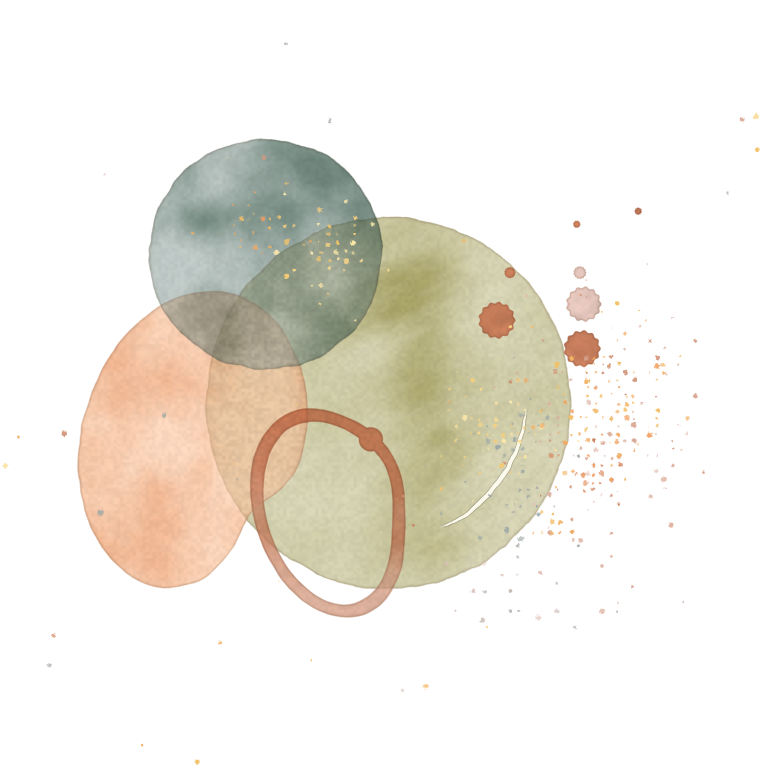
A three.js fragment shader for this background:

```glsl
// Overlapping watercolour discs in sage, slate and peach with a terracotta ring,
// drops and gold flecks on white paper. Distance functions shape each wash,
// value noise mottles the pigment, and jittered grids scatter the flecks.
varying vec2 vUv;

const float SOFT = 0.0012;
const vec3 TERRACOTTA = vec3(0.79, 0.50, 0.37);
const vec3 PALE_CLAY = vec3(0.89, 0.77, 0.73);
const vec3 CREAM = vec3(1.0, 0.93, 0.70);
const vec3 GOLD = vec3(0.95, 0.76, 0.40);
const vec3 ORANGE = vec3(0.95, 0.61, 0.37);
const vec3 SLATE = vec3(0.62, 0.66, 0.65);

vec3 hash3(vec2 p) {
  vec3 q = fract(p.xyx * vec3(0.1031, 0.1030, 0.0973));
  q += dot(q, q.yzx + 33.33);
  return fract((q.xxy + q.yzz) * q.zyx);
}

float noise(vec2 p) {
  vec2 i = floor(p), f = fract(p);
  f = f * f * (3.0 - 2.0 * f);
  float low = mix(hash3(i).x, hash3(i + vec2(1.0, 0.0)).x, f.x);
  float high = mix(hash3(i + vec2(0.0, 1.0)).x, hash3(i + 1.0).x, f.x);
  return mix(low, high, f.y);
}

float fbm(vec2 p) {
  float sum = 0.0, amp = 0.5;
  for (int i = 0; i < 5; i++) {
    sum += amp * noise(p);
    p = mat2(1.6, 1.2, -1.2, 1.6) * p + 7.3;
    amp *= 0.5;
  }
  return sum;
}

vec2 turn(vec2 v, float a) {
  float c = cos(a), s = sin(a);
  return mat2(c, s, -s, c) * v;
}

float ellipse(vec2 v, vec2 r) {
  float k = length(v / r);
  return k * (k - 1.0) / max(length(v / (r * r)), 0.001);
}

// Soft weights: around a direction, and around a point
float lobe(vec2 v, vec2 dir, float sharpness) {
  return exp(-sharpness * (1.0 - dot(v, dir) / (length(v) + 0.00001)));
}

float glow(vec2 p, vec2 center, vec2 spread) {
  vec2 q = (p - center) / spread;
  return exp(-dot(q, q));
}

// Translucent pigment with a dark dried rim
vec3 wash(vec3 under, vec3 pigment, float body, float d) {
  float rim = exp(-d * d / 0.000005);
  pigment *= 1.0 - vec3(0.13, 0.16, 0.19) * rim;
  float cover = 1.0 - smoothstep(-SOFT, SOFT, d);
  return mix(under, mix(under * pigment, pigment, body), cover);
}

vec3 drop(vec3 under, vec2 p, vec2 center, float radius, vec3 color) {
  vec2 v = p - center;
  float scallop = 0.05 * radius * cos(13.0 * atan(v.y, v.x + 0.00001));
  float mottled = 0.88 + 0.24 * fbm(p * 65.0);
  return wash(under, color * mottled, 0.75, length(v) - radius - scallop);
}

// Ragged specks whose chance falls off around a cluster centre
vec3 flecks(vec3 under, vec2 p, float cells, vec2 center, vec2 spread,
            float amount, vec3 colorA, vec3 colorB, float seed) {
  vec2 g = p * cells + seed, id = floor(g);
  vec3 h = hash3(id + seed * 3.0), k = hash3(id + seed + 51.0);
  float chance = amount * glow((id + 0.5 - seed) / cells, center, spread);
  float size = mix(0.09, 0.36, h.z * h.z);
  float d = length(fract(g) - 0.5 - (h.xy - 0.5) * 0.4);
  d += (noise(g * 5.0) - 0.5) * 0.28;
  float soft = SOFT * cells;
  float mask = (1.0 - smoothstep(size - soft, size + soft, d)) * step(k.x, chance);
  return mix(under, mix(colorA, colorB, k.y), mask * (0.65 + 0.35 * k.z));
}

void main() {
  vec2 p = vUv;
  float wobble = (fbm(p * 38.0) - 0.48) * 0.007;
  float mottle = fbm(p * 14.0 + 3.0) - 0.48;
  float grain = 0.97 + 0.06 * noise(p * 240.0);
  float streak = fbm(turn(p, -0.45) * vec2(9.0, 32.0)) - 0.48;
  vec3 color = vec3(1.0);

  // Sage disc with an olive stain
  float stain = 0.85 * glow(p, vec2(0.555, 0.47), vec2(0.052, 0.16))
              + 0.75 * glow(p, vec2(0.51, 0.62), vec2(0.085, 0.05));
  stain = clamp(0.12 + stain * (0.85 + 1.2 * streak) + 0.5 * mottle + 0.25 * streak, 0.0, 1.0);
  vec3 sage = mix(vec3(0.84, 0.83, 0.71), vec3(0.66, 0.64, 0.41), stain);
  color = wash(color, sage * grain, 0.0, ellipse(p - vec2(0.506, 0.475), vec2(0.2375, 0.242)) + wobble);

  // Tilted peach oval, flattened at the lower right
  vec2 v = p - vec2(0.251, 0.427);
  float oval = ellipse(turn(v, 0.27), vec2(0.145, 0.197)) + 0.035 * lobe(v, vec2(0.6, -0.8), 10.0);
  vec3 peach = mix(vec3(0.98, 0.84, 0.74), vec3(0.93, 0.69, 0.54), clamp(0.38 + 1.6 * mottle, 0.0, 1.0));
  color = wash(color, peach * grain, 0.5, oval + wobble * 0.6);

  // Slate disc with dark blooms
  float bloom = 0.55 * glow(p, vec2(0.44, 0.77), vec2(0.09)) + 0.55 * glow(p, vec2(0.254, 0.714), vec2(0.032, 0.022))
              + 0.25 * glow(p, vec2(0.31, 0.79), vec2(0.1, 0.03));
  bloom = clamp(0.25 + bloom + 1.4 * mottle, 0.0, 1.0);
  vec3 slate = mix(vec3(0.74, 0.78, 0.77), vec3(0.43, 0.52, 0.48), bloom);
  color = wash(color, slate * grain, 0.35, ellipse(p - vec2(0.346, 0.669), vec2(0.152, 0.150)) + wobble);

  // Skewed terracotta ring with a knob
  v = p - vec2(0.426, 0.331);
  v.x += 0.19 * v.y;
  float ring = ellipse(v, vec2(0.0885, 0.1265)) - 0.018 * lobe(v, vec2(0.78, 0.62), 6.0);
  ring = min(abs(ring) - 0.0085, length(p - vec2(0.483, 0.428)) - 0.0155);
  vec3 clay = mix(vec3(0.86, 0.69, 0.61), TERRACOTTA, smoothstep(0.2, 0.42, p.y + mottle * 0.2));
  color = wash(color, clay * grain, 0.6, ring + wobble * 0.3);

  // Curved scratch that bares the paper
  v = p - vec2(0.507, 0.477);
  float angle = atan(v.y, v.x + 0.00001);
  float taper = smoothstep(-1.25, -0.8, angle) * (1.0 - smoothstep(-0.5, 0.03, angle));
  float scratch = abs(length(v) - 0.177 + wobble) - 0.0022 * taper;
  float ends = smoothstep(0.0, 0.2, taper);
  color *= 1.0 - 0.16 * ends * (1.0 - smoothstep(0.001, 0.003, scratch));
  color = mix(color, vec3(0.99, 0.98, 0.93), ends * (1.0 - smoothstep(0.0, 0.0015, scratch)));

  // Paint drops
  color = drop(color, p, vec2(0.647, 0.583), 0.023, TERRACOTTA);
  color = drop(color, p, vec2(0.760, 0.604), 0.022, PALE_CLAY);
  color = drop(color, p, vec2(0.758, 0.546), 0.023, TERRACOTTA);
  color = drop(color, p, vec2(0.755, 0.645), 0.008, PALE_CLAY);
  color = drop(color, p, vec2(0.664, 0.645), 0.007, TERRACOTTA);
  color = drop(color, p, vec2(0.751, 0.708), 0.0045, TERRACOTTA);
  color = drop(color, p, vec2(0.831, 0.725), 0.0045, TERRACOTTA);

  // Scattered spatter and gold leaf
  color = flecks(color, p, 95.0, vec2(0.67, 0.41), vec2(0.06, 0.08), 0.28, SLATE, SLATE, 11.0);
  color = flecks(color, p, 85.0, vec2(0.66, 0.23), vec2(0.05, 0.06), 0.22, SLATE, PALE_CLAY, 23.0);
  color = flecks(color, p, 100.0, vec2(0.79, 0.45), vec2(0.085, 0.15), 0.27, TERRACOTTA, PALE_CLAY, 37.0);
  color = flecks(color, p, 90.0, vec2(0.43, 0.68), vec2(0.05, 0.055), 0.6, CREAM, GOLD, 41.0);
  color = flecks(color, p, 110.0, vec2(0.325, 0.71), vec2(0.035, 0.03), 0.6, ORANGE, GOLD, 53.0);
  color = flecks(color, p, 100.0, vec2(0.65, 0.44), vec2(0.055, 0.06), 0.45, CREAM, GOLD, 67.0);
  color = flecks(color, p, 100.0, vec2(0.785, 0.48), vec2(0.06, 0.075), 0.6, ORANGE, GOLD, 71.0);
  color = flecks(color, p, 90.0, vec2(0.765, 0.378), vec2(0.03), 0.9, ORANGE, TERRACOTTA, 83.0);
  color = flecks(color, p, 80.0, vec2(0.727, 0.313), vec2(0.02), 0.9, ORANGE, GOLD, 97.0);

  gl_FragColor = vec4(color, 1.0);
}
```
